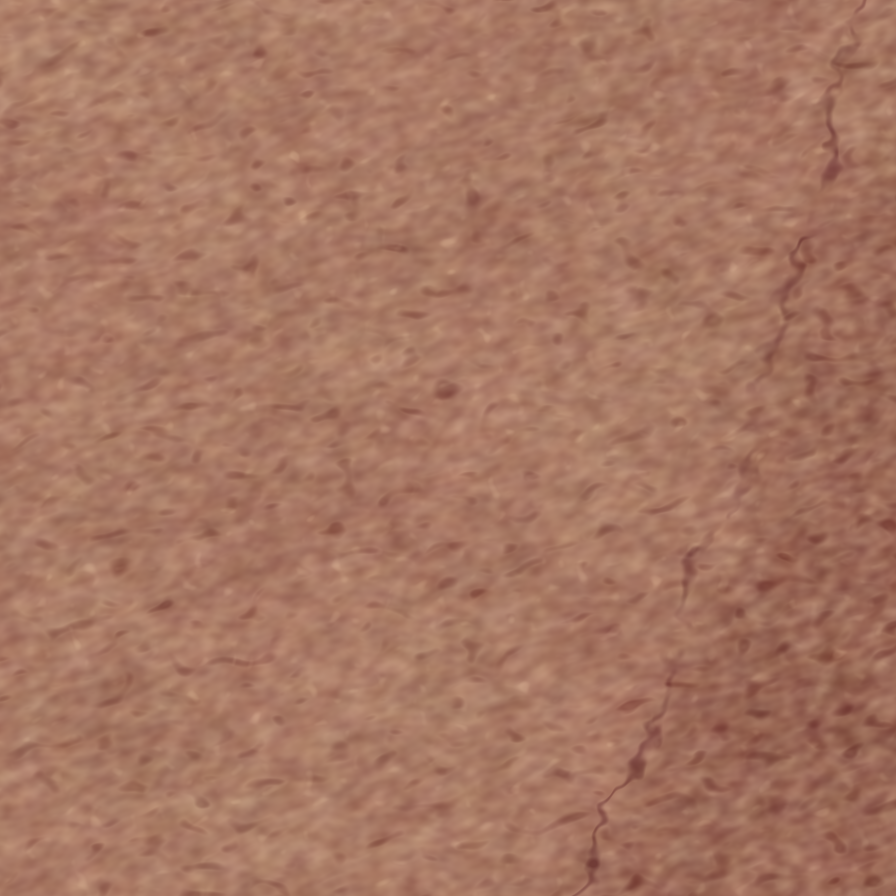
A WebGL 2 fragment shader for this texture:

```glsl
#version 300 es
precision highp float;
// Weathered sandy clay wall: slanted soft grain, dark pits, pale flecks and one broken crack.

#define GRAIN_FREQ vec2(36.0, 62.0)
#define GRAIN_ANGLE 0.40
#define GRAIN_GAIN 0.50
#define PIT_DEPTH 0.60
#define FLECK_GAIN 0.30
#define BLOTCH_GAIN 0.27
#define SHADE_DEPTH 0.32
#define CRACK_WIDTH 0.0065
#define CRACK_DEPTH 0.62
#define DARK_CLAY vec3(0.52, 0.31, 0.26)
#define LIGHT_CLAY vec3(0.70, 0.52, 0.43)

uniform vec2 u_resolution;
out vec4 fragColor;

float hash(vec2 p) {
    vec3 q = fract(vec3(p.xyx) * 0.1031);
    q += dot(q, q.yzx + 33.33);
    return fract((q.x + q.y) * q.z);
}

float cornerSlope(vec2 cell, vec2 offset) {
    float angle = 6.2832 * hash(cell);
    return dot(vec2(cos(angle), sin(angle)), offset);
}

// Gradient noise, roughly -0.7 to 0.7
float noise(vec2 p) {
    p += 100.0;
    vec2 i = floor(p), f = p - i;
    vec2 w = f * f * f * (f * (f * 6.0 - 15.0) + 10.0);
    vec2 e = vec2(1.0, 0.0);
    return mix(mix(cornerSlope(i, f), cornerSlope(i + e, f - e), w.x),
               mix(cornerSlope(i + e.yx, f - e.yx), cornerSlope(i + 1.0, f - 1.0), w.x), w.y);
}

vec2 rotate(vec2 p, float a) {
    float c = cos(a), s = sin(a);
    return vec2(c * p.x + s * p.y, c * p.y - s * p.x);
}

// Horizontal position of the crack at a given height
float crackPath(float y) {
    float wiggle = 0.028 * noise(vec2(y * 8.0, 3.5)) + 0.024 * noise(vec2(y * 25.0, 8.3));
    return 0.63 + 0.335 * pow(max(y, 0.0), 0.75) + wiggle;
}

void main() {
    vec2 uv = gl_FragCoord.xy / u_resolution;
    float crackOffset = uv.x - crackPath(uv.y);
    float rough = smoothstep(-0.08, 0.12, crackOffset);

    // Gently bent coordinates keep the grain from running in straight rows
    vec2 bend = 0.018 * vec2(noise(uv * 13.0), noise(uv * 13.0 + 40.0));
    vec2 g = rotate(uv + bend, GRAIN_ANGLE);
    vec2 h = rotate(uv - bend, GRAIN_ANGLE * 0.5);

    // Grain in three sizes
    float coarse = noise(g * GRAIN_FREQ);
    float medium = noise(h * GRAIN_FREQ * 1.45 + 17.0);
    float fine = noise(g * GRAIN_FREQ * vec2(2.4, 2.0) + 53.0);
    float tone = 0.80 + GRAIN_GAIN * (0.80 * coarse + 0.68 * medium + 0.22 * fine) * (1.0 + 0.3 * rough);

    // Sparse pits and flecks
    float pit = noise(h * GRAIN_FREQ * vec2(0.85, 0.9) + 71.0) + 0.3 * medium;
    float fleck = noise(g * GRAIN_FREQ * vec2(1.4, 1.0) + 29.0) + 0.2 * medium;
    tone -= PIT_DEPTH * smoothstep(0.22, 0.62, pit + 0.06 * rough);
    tone += FLECK_GAIN * smoothstep(0.30, 0.66, fleck);

    // Broad blotches, and a darker zone beyond the crack toward the bottom
    float blotch = 0.8 * noise(uv * vec2(4.0, 6.0) + 5.0) + 0.9 * noise(g * vec2(13.0, 20.0));
    tone += BLOTCH_GAIN * (blotch + 0.5 * noise(h * vec2(24.0, 34.0) + 9.0));
    tone -= SHADE_DEPTH * rough * smoothstep(1.1, 0.5, uv.y);
    tone += 0.06 * smoothstep(0.5, 1.0, uv.y - 0.3 * uv.x);

    // Crack with ragged sides and gaps
    float ragged = 0.013 * noise(uv * 55.0) + 0.006 * coarse;
    float width = CRACK_WIDTH * (0.9 + 1.1 * noise(vec2(uv.y * 24.0, 12.7)));
    float line = 1.0 - smoothstep(0.1 * width, 1.5 * width, abs(crackOffset + ragged));
    float unbroken = smoothstep(-0.45, 0.10, noise(vec2(uv.y * 13.0, 21.4)) + 0.5 * coarse);
    float crack = line * unbroken;
    tone -= CRACK_DEPTH * crack;

    // Clay colour with slight drifts between rose and ochre
    vec3 color = mix(DARK_CLAY, LIGHT_CLAY, clamp(tone, -0.35, 1.6));
    float hue = 0.6 * noise(uv * vec2(5.0, 4.0) + 60.0) + 0.8 * noise(g * GRAIN_FREQ * 0.6 + 83.0);
    color += hue * vec3(0.012, -0.014, 0.002);
    color += noise(h * GRAIN_FREQ * 0.7 + 37.0) * vec3(-0.006, 0.0, 0.022);
    color += crack * vec3(-0.01, -0.005, 0.006);
    fragColor = vec4(clamp(color, 0.0, 1.0), 1.0);
}
```
